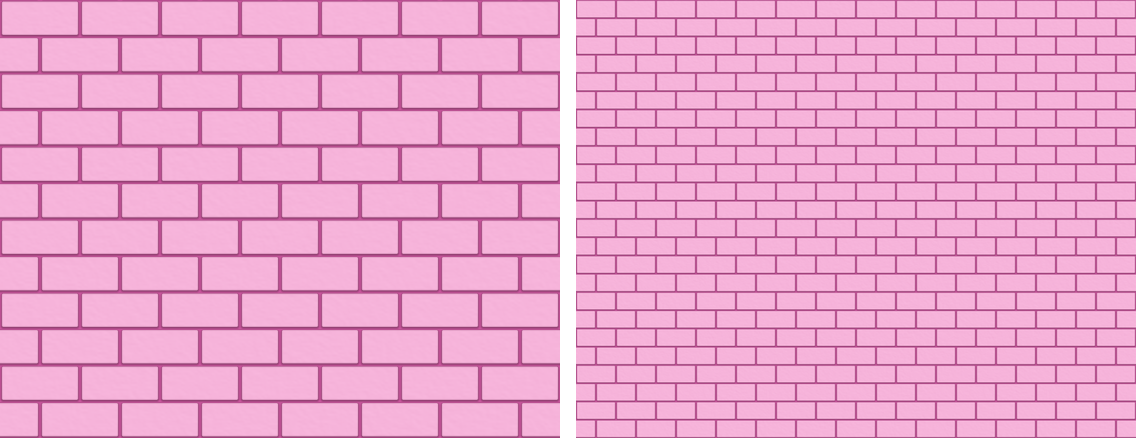
Left: one tile. Right: repeated 2 by 2.
This pattern is drawn by a Shadertoy shader. Its source:

```glsl
// Pink running-bond brick wall: rounded-box bricks in staggered courses,
// soft bevels, a drop shadow in the mortar joints and a faint plaster grain.
// Whole repeat counts and wrapped noise make it tile on both axes.

#define COLUMNS 7.0
#define ROWS 12.0
#define JOINT vec2(0.098, 0.082)      // joint widths, in course heights
#define CORNER 0.05                   // corner radius, in course heights
#define BEVEL 0.042                   // width of the shaded brick rim
#define SHADOW_DROP 0.022             // downward offset of the shadow
#define GRAIN 0.030
#define BRICK_COLOR vec3(0.965, 0.703, 0.855)
#define RIM_COLOR vec3(0.81, 0.55, 0.70)
#define MORTAR_COLOR vec3(0.79, 0.335, 0.615)
#define SHADOW_COLOR vec3(0.56, 0.24, 0.435)

float hash(vec2 cell) {
    uvec2 k = uvec2(cell) * uvec2(1597u, 3571u);
    uint h = (k.x ^ k.y) * 26699u;
    h = (h ^ (h >> 13)) * 48271u;
    h = (h ^ (h >> 15)) * 40503u;
    return float((h >> 8) & 65535u) / 65535.0;
}

// Value noise on a lattice that wraps after "period" cells
float wrappedNoise(vec2 uv, vec2 period) {
    vec2 p = uv * period;
    vec2 i = floor(p);
    vec2 f = p - i;
    f = f * f * (3.0 - 2.0 * f);
    vec2 a = mod(i, period);
    vec2 b = mod(i + 1.0, period);
    return mix(mix(hash(a), hash(vec2(b.x, a.y)), f.x),
               mix(hash(vec2(a.x, b.y)), hash(b), f.x), f.y);
}

float plasterHeight(vec2 uv) {
    return 0.6 * wrappedNoise(uv, vec2(84.0, 90.0))
         + 0.4 * wrappedNoise(uv, vec2(168.0, 192.0));
}

float roundedBox(vec2 p, vec2 halfSize, float radius) {
    vec2 q = abs(p) - halfSize + radius;
    return length(max(q, 0.0)) + min(max(q.x, q.y), 0.0) - radius;
}

// Position relative to the nearest brick centre of a given course
vec2 brickLocal(vec2 grid, float row, float brickPitch) {
    float stagger = 0.5 * mod(row + 1.0, 2.0);
    return vec2((fract(grid.x + stagger) - 0.5) * brickPitch, grid.y - row - 0.5);
}

void mainImage(out vec4 fragColor, in vec2 fragCoord) {
    vec2 uv = fragCoord / iResolution.xy;
    vec2 grid = uv * vec2(COLUMNS, ROWS);
    float brickPitch = iResolution.x / iResolution.y * ROWS / COLUMNS;
    vec2 halfSize = 0.5 * (vec2(brickPitch, 1.0) - JOINT);
    float pixel = ROWS / iResolution.y;

    // Nearest brick and nearest shadow among this course and its neighbours
    float brickDist = 1e3;
    float shadowDist = 1e3;
    float heightInBrick = 0.0;
    for (float step = -1.0; step <= 1.0; step++) {
        vec2 p = brickLocal(grid, floor(grid.y) + step, brickPitch);
        float d = roundedBox(p, halfSize, CORNER);
        if (d < brickDist) {
            brickDist = d;
            heightInBrick = p.y / halfSize.y;
        }
        vec2 dropped = p + vec2(0.0, SHADOW_DROP);
        shadowDist = min(shadowDist, roundedBox(dropped, halfSize, CORNER));
    }

    // Mortar darkened by the shadow
    float shadow = 1.0 - smoothstep(-0.025, 0.065, shadowDist);
    vec3 mortar = mix(MORTAR_COLOR, SHADOW_COLOR, shadow);

    // Brick face with embossed grain and a soft rim, stronger at the foot
    vec2 lightStep = vec2(0.0022, 0.0035);
    float relief = plasterHeight(uv + lightStep) - plasterHeight(uv);
    vec3 brick = BRICK_COLOR + GRAIN * relief * vec3(0.6, 1.0, 0.8);
    float rim = smoothstep(-BEVEL, 0.008, brickDist);
    float foot = smoothstep(0.6, -1.0, heightInBrick);
    brick = mix(brick, RIM_COLOR, rim * mix(0.65, 1.0, foot));

    float coverage = 1.0 - smoothstep(-0.6 * pixel, 0.6 * pixel, brickDist);
    fragColor = vec4(mix(mortar, brick, coverage), 1.0);
}
```
